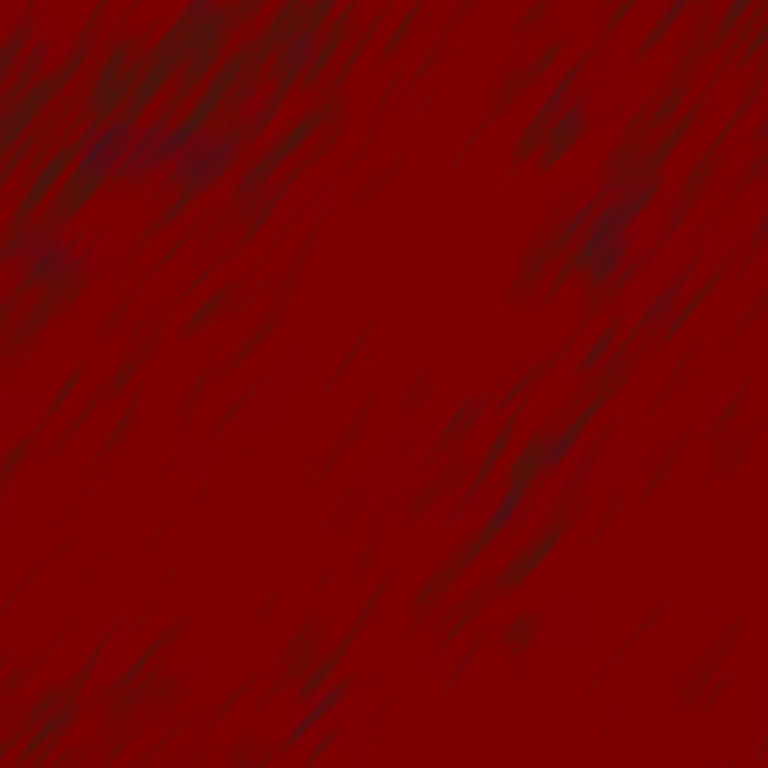
This texture is drawn by a WebGL 1 fragment shader. Its source:

```glsl
precision highp float;
// Deep red surface brushed with dark, slanted, soft-edged strokes.
// Stretched value noise makes the strokes; broad soft patches decide
// where they gather, and a faint mauve stain tints the shaded areas.

uniform vec2 u_resolution;

const vec3 BASE_RED = vec3(0.490, 0.0, 0.0);
const vec3 STROKE_BROWN = vec3(0.280, 0.085, 0.055);
const vec3 MAUVE_SHIFT = vec3(-0.03, -0.015, 0.05);
const float STROKE_ANGLE = 0.92;

float hash(vec2 cell) {
  vec3 q = fract(cell.xyx * vec3(0.1031, 0.1030, 0.0973));
  q += dot(q, q.yzx + 33.33);
  return fract((q.x + q.y) * q.z);
}

float valueNoise(vec2 p) {
  vec2 cell = floor(p);
  vec2 f = fract(p);
  f = f * f * (3.0 - 2.0 * f);
  float low = mix(hash(cell), hash(cell + vec2(1.0, 0.0)), f.x);
  float high = mix(hash(cell + vec2(0.0, 1.0)), hash(cell + vec2(1.0, 1.0)), f.x);
  return mix(low, high, f.y);
}

// Soft falloff around the segment from a to b
float softPatch(vec2 p, vec2 a, vec2 b, float radius) {
  vec2 ab = b - a;
  float t = clamp(dot(p - a, ab) / dot(ab, ab), 0.0, 1.0);
  float d = length(p - a - ab * t) / radius;
  return exp(-d * d);
}

// How densely the strokes gather, from 0 to 1
float strokeCover(vec2 p) {
  float cover = softPatch(p, vec2(0.02, 0.72), vec2(0.36, 0.92), 0.22);
  cover = max(cover, 0.55 * softPatch(p, vec2(0.33, 0.60), vec2(0.48, 0.44), 0.12));
  cover = max(cover, 0.68 * softPatch(p, vec2(0.60, 0.20), vec2(0.92, 0.88), 0.15));
  cover = max(cover, 0.88 * softPatch(p, vec2(0.86, 0.80), vec2(0.97, 1.00), 0.14));
  cover = max(cover, 0.80 * softPatch(p, vec2(0.05, 0.04), vec2(0.42, 0.09), 0.11));
  float variation = valueNoise(p * 6.0 + 4.7) - 0.5;
  return clamp(0.08 + cover + 0.45 * variation, 0.0, 1.0);
}

// Two layers of noise stretched along the given angle
float strokes(vec2 p, float angle) {
  vec2 dir = vec2(cos(angle), sin(angle));
  vec2 q = vec2(dot(p, dir), dot(p, vec2(-dir.y, dir.x)));
  q.y += 0.020 * valueNoise(p * 7.0 + 11.0);
  float broad = valueNoise(q * vec2(11.0, 58.0) + 20.0);
  float fine = valueNoise(q * vec2(18.0, 92.0) + 57.0);
  return mix(broad, fine, 0.4);
}

void main() {
  vec2 p = gl_FragCoord.xy / min(u_resolution.x, u_resolution.y);

  float cover = strokeCover(p);
  float shade = smoothstep(0.0, 0.85, strokes(p, STROKE_ANGLE) + 0.5 * cover - 0.65);
  vec3 color = mix(BASE_RED, STROKE_BROWN, shade);

  // Mauve stain inside the shaded areas
  float stain = smoothstep(0.5, 0.9, valueNoise(p * 15.0 + 31.0));
  color += MAUVE_SHIFT * stain * cover * (0.35 + 0.65 * shade);

  gl_FragColor = vec4(clamp(color, 0.0, 1.0), 1.0);
}
```
